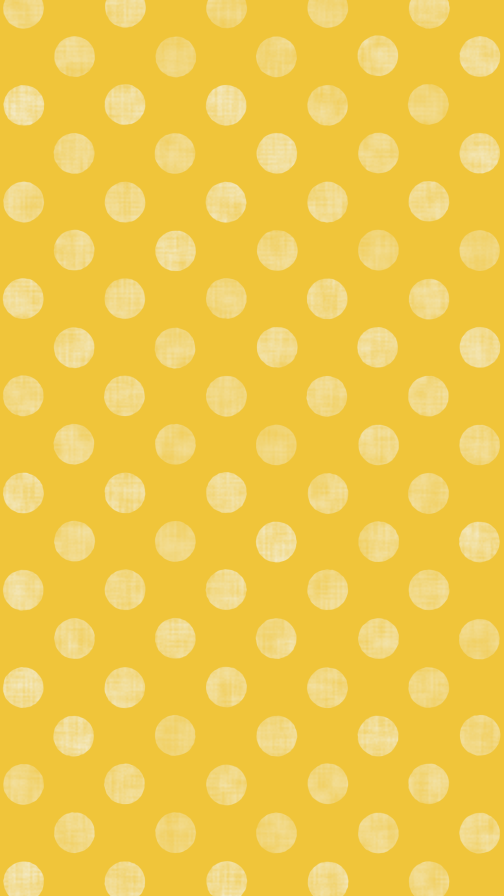
Give the GLSL for this pattern, as a WebGL 2 fragment shader.

```glsl
#version 300 es
precision highp float;

uniform vec2 u_resolution;
out vec4 fragColor;

// Lengths are fractions of the canvas width
const vec3 GROUND = vec3(0.940, 0.772, 0.228);
const vec3 CHALK = vec3(0.955, 0.930, 0.830);
const vec2 PITCH = vec2(0.2010, 0.0963);   // column and row spacing
const vec2 FIRST_DOT = vec2(0.0468, 0.0290);
const float RADIUS = 0.0402;
const float JITTER = 0.0024;               // misplacement of each dot
const float EDGE_WEAR = 0.0011;            // roughness of the outline
const float THREADS = 210.0;               // weave threads across the canvas
const float THREAD_LENGTH = 8.0;           // streak length in threads
const float TONE_PERIOD = 8.0;             // rows before the tones recur
const float TONE_MIN = 0.38;
const float TONE_MAX = 0.66;
const float WEAVE_DEPTH = 0.42;
const float PATCH_DEPTH = 0.26;

float hash(vec2 p) {
    return fract(sin(dot(p, vec2(127.1, 311.7))) * 43758.5453);
}

float noise(vec2 p) {
    vec2 i = floor(p);
    vec2 f = fract(p);
    f = f * f * (3.0 - 2.0 * f);
    return mix(mix(hash(i), hash(i + vec2(1.0, 0.0)), f.x),
               mix(hash(i + vec2(0.0, 1.0)), hash(i + vec2(1.0, 1.0)), f.x), f.y);
}

// Crossed streaks of thread, centred on zero
float weave(vec2 p) {
    vec2 q = p * THREADS;
    float warp = noise(vec2(q.x, q.y / THREAD_LENGTH));
    float weft = noise(vec2(q.x / THREAD_LENGTH, q.y) + 57.0);
    float grain = noise(q * 1.3 + 113.0);
    return 0.42 * warp + 0.36 * weft + 0.22 * grain - 0.5;
}

void main() {
    vec2 p = gl_FragCoord.xy / u_resolution.x;
    float pixel = 1.0 / u_resolution.x;

    // Staggered grid: odd rows shift by half a column
    float row = floor((p.y - FIRST_DOT.y) / PITCH.y + 0.5);
    float shift = 0.5 * mod(row, 2.0);
    float column = floor((p.x - FIRST_DOT.x) / PITCH.x - shift + 0.5);
    vec2 cell = vec2(column, row);
    vec2 center = FIRST_DOT + vec2(column + shift, row) * PITCH;
    center += JITTER * (vec2(hash(cell + 3.7), hash(cell + 8.3)) - 0.5);

    // Slightly worn disc
    float wear = EDGE_WEAR * (noise(p * THREADS * 0.8) - 0.5);
    float distanceToEdge = length(p - center) - RADIUS + wear;
    float dotMask = 1.0 - smoothstep(-0.75 * pixel, 0.75 * pixel, distanceToEdge);

    // Chalk coverage: tone per dot, soft patches and thread marks
    float toneSeed = mix(hash(vec2(column, mod(row, TONE_PERIOD)) + 21.0),
                         hash(cell + 41.0), 0.3);
    float tone = mix(TONE_MIN, TONE_MAX, toneSeed);
    float cloud = noise(p * 36.0 + 19.0) - 0.5;
    float coverage = tone + PATCH_DEPTH * cloud;
    coverage += WEAVE_DEPTH * (0.6 + toneSeed) * weave(p);

    vec3 color = mix(GROUND, CHALK, dotMask * clamp(coverage, 0.08, 0.95));
    fragColor = vec4(color, 1.0);
}
```
